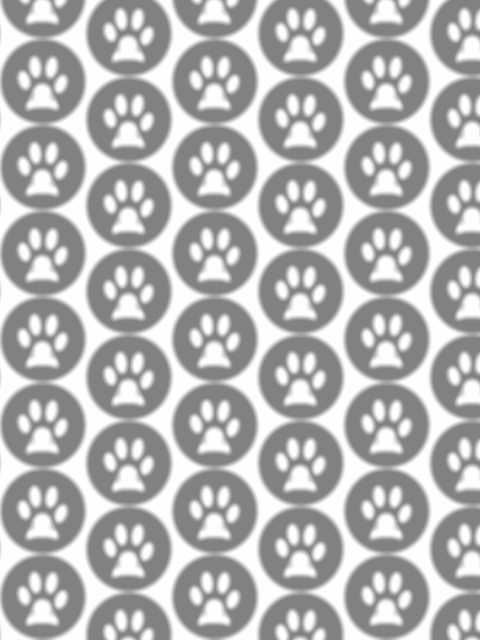
Give the GLSL for this pattern, as a WebGL 1 fragment shader.

```glsl
precision highp float;

uniform vec2 u_resolution;

const vec2 REPEATS = vec2(5.583, 7.449);
const float COLUMN_SHIFT = 0.442;
const float DISC_RADIUS = 0.492;
const float SOFTNESS = 0.043;
const vec3 GREY = vec3(0.505);
const vec3 WHITE = vec3(0.995);

// Coverage of a shape from its signed distance
float cover(float dist, float soft) {
  return 1.0 - smoothstep(-soft, soft, dist);
}

float smoothMin(float a, float b, float k) {
  float h = max(k - abs(a - b), 0.0) / k;
  return min(a, b) - 0.25 * h * h * k;
}

// Approximate distance to an ellipse turned by an angle
float toe(vec2 p, vec2 center, vec2 radii, float angle) {
  float c = cos(angle);
  float s = sin(angle);
  vec2 d = p - center;
  d = vec2(c * d.x + s * d.y, c * d.y - s * d.x);
  float k = max(length(d / radii), 0.01);
  float slope = max(length(d / (radii * radii)), 0.01 / radii.y);
  return k * (k - 1.0) / slope;
}

// Round top blended into a wide base whose ends droop
float pad(vec2 p) {
  float top = length(p - vec2(0.0, -0.135)) - 0.108;
  vec2 base = p + vec2(0.0, 0.245 + 1.2 * p.x * p.x);
  base.x -= clamp(base.x, -0.128, 0.128);
  return smoothMin(top, length(base) - 0.056, 0.1);
}

float paw(vec2 p) {
  float d = pad(p - vec2(-0.008, 0.0));
  d = min(d, toe(p, vec2(-0.090, 0.168), vec2(0.067, 0.120), 0.12));
  d = min(d, toe(p, vec2(0.100, 0.163), vec2(0.067, 0.120), -0.18));
  d = min(d, toe(p, vec2(-0.219, 0.014), vec2(0.066, 0.106), 0.28));
  return min(d, toe(p, vec2(0.209, -0.030), vec2(0.066, 0.106), -0.38));
}

float disc(vec2 p, float soft) {
  return cover(length(p) - DISC_RADIUS, soft);
}

// Grey amount of one column of paw discs
float columnInk(vec2 grid, float column, float soft) {
  float shift = COLUMN_SHIFT * mod(column, 2.0);
  vec2 p = vec2(grid.x - column, fract(grid.y + shift)) - 0.5;
  vec2 nextDisc = vec2(0.0, p.y < 0.0 ? -1.0 : 1.0);
  float ink = disc(p, soft) + disc(p - nextDisc, soft);
  return ink - cover(paw(p), soft);
}

void main() {
  vec2 grid = gl_FragCoord.xy / u_resolution * REPEATS;
  float soft = max(SOFTNESS, REPEATS.x / u_resolution.x);

  // Neighbouring columns share their soft edges
  float ink = 0.0;
  for (int i = -1; i <= 1; i++) {
    ink += columnInk(grid, floor(grid.x) + float(i), soft);
  }
  gl_FragColor = vec4(mix(WHITE, GREY, clamp(ink, 0.0, 1.0)), 1.0);
}
```
